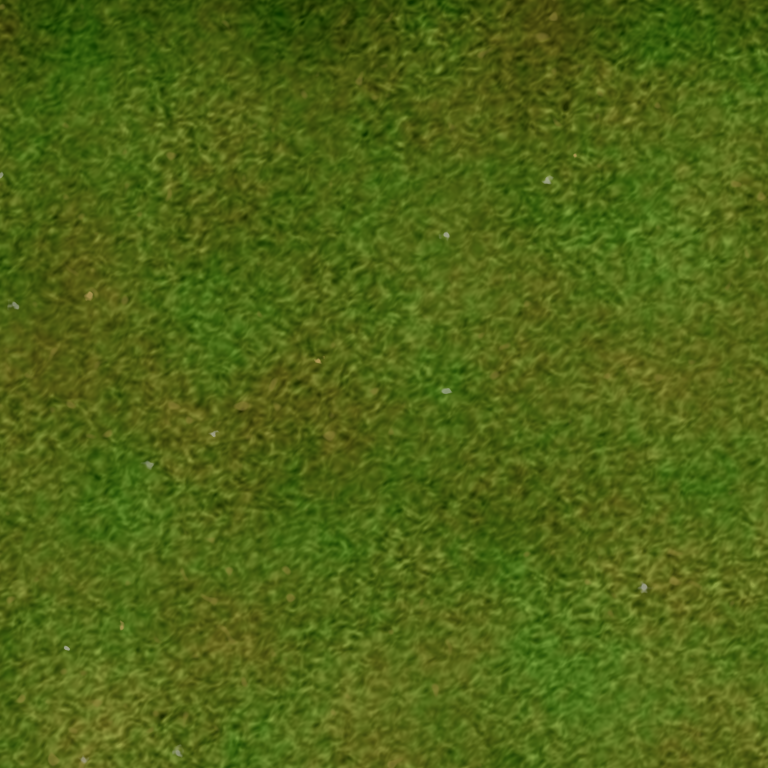
Write a Shadertoy shader that draws this texture.

```glsl
// A mown lawn seen from above: soft short blades, mossy and dry patches, a few pale petals.

vec2 hash2(vec2 p) {
    vec3 q = fract(p.xyx * vec3(0.1031, 0.1030, 0.0973));
    q += dot(q, q.yzx + 33.33);
    return fract((q.xx + q.yz) * q.zy);
}

// Gradient noise, roughly -0.6 to 0.6
float noise(vec2 p) {
    vec2 i = floor(p), f = fract(p);
    vec2 u = f * f * f * (f * (f * 6.0 - 15.0) + 10.0);
    vec2 e = vec2(0.0, 1.0);
    float a = dot(hash2(i) * 2.0 - 1.0, f);
    float b = dot(hash2(i + e.yx) * 2.0 - 1.0, f - e.yx);
    float c = dot(hash2(i + e.xy) * 2.0 - 1.0, f - e.xy);
    float d = dot(hash2(i + e.yy) * 2.0 - 1.0, f - e.yy);
    return mix(mix(a, b, u.x), mix(c, d, u.x), u.y);
}

float patches(vec2 p) {
    float sum = 0.0, gain = 1.0;
    for (int i = 0; i < 4; i++) {
        sum += gain * noise(p);
        p = mat2(1.6, 1.2, -1.2, 1.6) * p + 17.3;
        gain *= 0.55;
    }
    return sum;
}

// Noise stretched along a direction, so that its ridges read as blades
float blades(vec2 p, float angle, vec2 frequency) {
    float c = cos(angle), s = sin(angle);
    return noise(vec2(c * p.x + s * p.y, c * p.y - s * p.x) * frequency + 210.0);
}

float turf(vec2 uv) {
    vec2 p = uv + 0.006 * vec2(noise(uv * 38.0 + 50.0), noise(uv * 38.0 + 90.0));
    float rising = blades(p, 0.55, vec2(58.0, 118.0));
    float falling = blades(p + 3.7, -0.5, vec2(62.0, 115.0));
    float lean = smoothstep(-0.2, 0.2, noise(uv * 22.0 + 130.0) + 0.06);
    float grain = 1.35 * mix(falling, rising, lean);
    grain += 0.95 * blades(p + 8.1, 0.25, vec2(85.0, 130.0));
    grain += 0.65 * blades(p + 5.3, 0.9, vec2(125.0, 185.0));
    return grain + 0.45 * noise(uv * 36.0 + 160.0);
}

void mainImage(out vec4 fragColor, in vec2 fragCoord) {
    vec2 uv = fragCoord / iResolution.xy;

    // Broad light: shaded far edge, brighter near right corner
    float light = 0.16 * (uv.x - 0.5) - 0.22 * (uv.y - 0.5);
    light -= 0.45 * smoothstep(0.8, 1.05, uv.y);
    float shade = patches(uv * 4.0 + 40.0);
    float detail = 0.85 + 0.5 * noise(uv * 6.0 + 70.0);
    float tone = 0.02 + light + 0.42 * shade + detail * turf(uv);

    // Tone to green
    vec3 darkGreen = vec3(0.14, 0.23, 0.01);
    vec3 midGreen = vec3(0.31, 0.39, 0.075);
    vec3 paleGreen = vec3(0.51, 0.585, 0.23);
    vec3 color = mix(midGreen, darkGreen, clamp(-tone, 0.0, 1.3));
    color = mix(color, paleGreen, clamp(tone, 0.0, 1.2));

    // Moss and dry hues
    float dryness = patches(uv * 5.0 + 110.0) - 0.25 * shade + 0.5 * noise(uv * 48.0 + 20.0);
    color += vec3(0.065, -0.01, 0.015) * clamp(dryness * 1.6, -1.0, 1.0);
    float straw = smoothstep(0.36, 0.6, noise(uv * 52.0 + 300.0) + 0.25 * dryness);
    color = mix(color, vec3(0.58, 0.53, 0.24), 0.55 * straw);

    // Scattered petals with ragged outlines
    for (int i = 0; i < 15; i++) {
        vec2 center = hash2(vec2(float(i) * 7.0 + 3.0, 41.0));
        vec2 kind = hash2(vec2(float(i) * 5.0 + 9.0, 83.0));
        float radius = mix(0.003, 0.009, kind.x * kind.x);
        float edge = length((uv - center) * vec2(1.0, 1.2)) + 0.009 * noise(uv * 150.0 + 60.0);
        float petal = 1.0 - smoothstep(radius * 0.3, radius + 0.002, edge);
        vec3 tint = mix(vec3(0.72, 0.72, 0.70), vec3(0.72, 0.62, 0.36), step(0.7, kind.y));
        color = mix(color, tint, petal * mix(0.5, 0.9, kind.y));
    }

    fragColor = vec4(clamp(color, 0.0, 1.0), 1.0);
}
```
